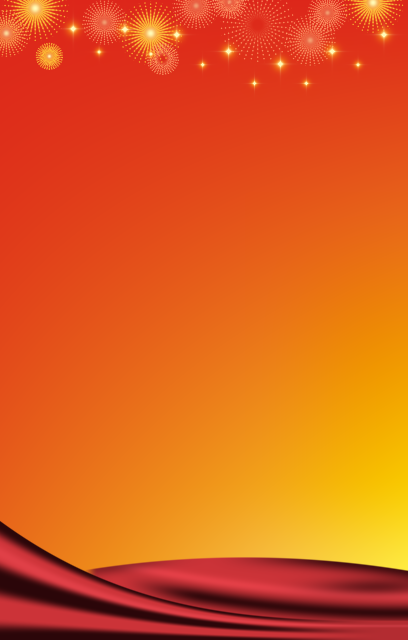
Give the GLSL for this background, as a Shadertoy shader.

```glsl
// Festive red-to-gold gradient with fireworks along the top and folded satin below.
#define TAU 6.2831853
#define SPOKES 34.0
#define DOT_STEP 0.105
#define DOT_SIZE 0.0011
#define STAR_STEP 0.0404
#define GOLD vec3(1.0, 0.78, 0.22)
#define PINK vec3(1.0, 0.62, 0.42)
#define HOT vec3(1.0, 0.98, 0.72)
#define SATIN vec3(0.80, 0.20, 0.22)
#define SHADOW vec3(0.17, 0.025, 0.035)

// Bursts: centre x, depth below the top, radius (canvas heights), core heat.
const vec4 BURSTS[12] = vec4[12](
    vec4(0.055, 0.013, 0.053, 1.0), vec4(0.010, 0.052, 0.038, 0.5),
    vec4(0.163, 0.035, 0.036, 0.3), vec4(0.235, 0.052, 0.051, 1.0),
    vec4(0.306, 0.009, 0.038, 0.3), vec4(0.358, 0.003, 0.028, 0.3),
    vec4(0.402, 0.039, 0.060, 0.0), vec4(0.511, 0.020, 0.032, 0.3),
    vec4(0.484, 0.063, 0.041, 0.3), vec4(0.582, 0.004, 0.049, 1.0),
    vec4(0.077, 0.088, 0.022, 0.7), vec4(0.254, 0.092, 0.026, 0.0));

float bell(float x, float centre, float width) {
    float d = (x - centre) / width;
    return exp(-d * d);
}

// Warm diagonal gradient, x rightward and d downward.
vec3 backdrop(float x, float d) {
    float green = 0.15 + 0.33 * pow(d, 1.5) + 0.56 * x * d;
    float blue = 0.10 - 0.10 * smoothstep(0.6, 0.95, x) * smoothstep(0.3, 0.6, d);
    blue += 0.25 * smoothstep(0.74, 0.9, d) * smoothstep(0.2, 1.0, x);
    return vec3(0.84 + 0.17 * green, green, blue);
}

// Rings of dots on radial spokes, with streaks and a glowing core.
vec3 addBurst(vec3 col, vec2 d, float radius, float heat, float px) {
    float r = length(d) / radius;
    if (r > 1.3) return col;
    vec3 tint = mix(PINK, GOLD, smoothstep(0.35, 0.7, heat));
    float spoke = (atan(d.y, d.x) / TAU + 0.5) * SPOKES;
    float across = (fract(spoke) - 0.5) * TAU / SPOKES * r * radius;
    float stagger = 0.5 * mod(floor(spoke), 2.0);
    float along = (fract(r / DOT_STEP + stagger) - 0.5) * DOT_STEP * radius;
    float edge = 1.0 - smoothstep(0.94, 1.0, r);
    float dots = 1.0 - smoothstep(DOT_SIZE - 0.6 * px, DOT_SIZE + 0.6 * px, length(vec2(across, along)));
    dots *= edge * smoothstep(0.2, 0.45, r);
    float streak = 1.0 - smoothstep(0.0, 0.0007 + px, abs(across));
    streak *= (1.0 - smoothstep(0.45, 0.85, r)) * smoothstep(0.1, 0.25, r);
    col = mix(col, tint, 0.8 * dots);
    col = mix(col, tint, streak * (0.15 + 0.7 * heat));
    col = mix(col, tint, 0.75 * heat * exp(-9.0 * r * r));
    return mix(col, HOT, min(1.0, 1.6 * heat) * exp(-45.0 * r * r));
}

// Four-pointed sparkle in a round glow.
vec3 addStar(vec3 col, vec2 d, float size) {
    vec2 a = abs(d) / size;
    float r2 = dot(a, a);
    float rays = exp(-14.0 * a.x - 2.0 * a.y) + exp(-14.0 * a.y - 2.0 * a.x);
    col = mix(col, vec3(1.0, 0.62, 0.05), 0.8 * exp(-2.2 * r2));
    return mix(col, HOT, min(1.0, rays + exp(-14.0 * r2)));
}

// Rear cloth: an arched sheet with a long dark crease.
vec3 rearCloth(float x, float y, float top) {
    float crease = 0.042 + 0.1 * (1.0 - x) * (1.0 - x);
    float dark = 0.95 * bell(y, crease, 0.013) * smoothstep(0.28, 0.5, x);
    dark += 0.85 * bell(y, top, 0.014) * smoothstep(0.5, 0.85, x);
    dark += 0.6 * bell(y, 0.083, 0.013) * bell(x, 0.92, 0.14);
    dark += 0.45 * bell(y, top, 0.012) * bell(x, 0.28, 0.12);
    vec3 col = mix(SATIN, SHADOW, min(dark, 1.0));
    return col + vec3(0.10, 0.05, 0.06) * bell(y, crease + 0.027, 0.008) * (1.0 - min(dark, 1.0));
}

// Front cloth: folds follow its sweeping upper edge.
vec3 frontCloth(float x, float y, float top) {
    float depth = clamp((top - y) / top, 0.0, 1.0);
    float fold = 0.5 - 0.5 * cos(2.0 * TAU * depth + 0.5 * sin(5.0 * x));
    fold = mix(fold, 0.65, smoothstep(0.5, 0.95, x));
    vec3 col = mix(SHADOW, SATIN, smoothstep(0.05, 0.85, fold));
    return col + vec3(0.08, 0.05, 0.06) * bell(depth, 0.27, 0.07);
}

void mainImage(out vec4 fragColor, in vec2 fragCoord) {
    vec2 uv = fragCoord / iResolution.xy;
    float px = 1.0 / iResolution.y;
    vec2 p = vec2(uv.x * 0.6365, 1.0 - uv.y);
    vec3 col = backdrop(uv.x, p.y);

    // Fireworks and a wavering row of sparkles.
    for (int i = 0; i < 12; i++) {
        vec4 b = BURSTS[i];
        col = addBurst(col, p - b.xy, b.z, b.w, px);
    }
    for (int i = 0; i < 13; i++) {
        float n = float(i) - 2.0;
        float swing = cos(0.5 * TAU * n);
        vec2 centre = vec2(0.195 + STAR_STEP * n, 0.063 + 0.055 * bell(n, 6.0, 3.0) - 0.018 * swing);
        col = addStar(col, p - centre, 0.012 + 0.003 * swing);
    }

    // Satin layers, back to front.
    float rearTop = 0.129 - 0.13 * (uv.x - 0.6) * (uv.x - 0.6);
    float frontTop = 0.03 + 0.156 * pow(1.0 - uv.x, 3.0);
    col = mix(col, rearCloth(uv.x, uv.y, rearTop), smoothstep(px, -px, uv.y - rearTop) * smoothstep(0.2, 0.24, uv.x));
    col = mix(col, frontCloth(uv.x, uv.y, frontTop), smoothstep(px, -px, uv.y - frontTop));
    fragColor = vec4(clamp(col, 0.0, 1.0), 1.0);
}
```
